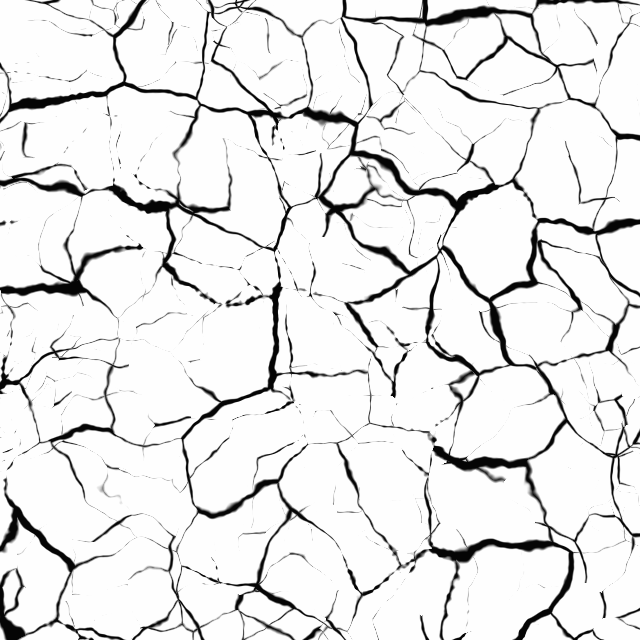
This texture is drawn by a WebGL 1 fragment shader. Its source:

```glsl
precision highp float;

uniform vec2 u_resolution;

const vec3 PAPER = vec3(0.995);
const vec3 INK = vec3(0.02);

vec2 hash2(vec2 p) {
  vec3 q = fract(p.xyx * vec3(0.1031, 0.1030, 0.0973));
  q += dot(q, q.yzx + 33.33);
  return fract((q.xx + q.yz) * q.zy);
}

float noise(vec2 p) {
  vec2 cell = floor(p);
  vec2 f = fract(p);
  f = f * f * (3.0 - 2.0 * f);
  float low = mix(hash2(cell).x, hash2(cell + vec2(1.0, 0.0)).x, f.x);
  float high = mix(hash2(cell + vec2(0.0, 1.0)).x, hash2(cell + 1.0).x, f.x);
  return mix(low, high, f.y);
}

// Zero-centred displacement, from -0.5 to 0.5 on each axis
vec2 wobble(vec2 p) {
  return vec2(noise(p), noise(p + vec2(37.2, 81.7))) - 0.5;
}

vec2 warp(vec2 uv, float bend) {
  return uv + bend * wobble(uv * 8.0 + 5.0)
            + 0.016 * wobble(uv * 26.0 + 40.0)
            + 0.005 * wobble(uv * 75.0 + 90.0);
}

vec2 cellPoint(vec2 cell, float seed) {
  return cell + 0.08 + 0.84 * hash2(cell + seed);
}

// Signed distance to Voronoi borders; each border has its own half width
float cracks(vec2 uv, float scale, float seed, float thin, float thick, float bias) {
  vec2 p = uv * scale;
  vec2 home = floor(p);
  vec2 nearCell = home;
  vec2 nearOffset = vec2(0.0);
  float nearest = 100.0;
  for (int j = -1; j <= 1; j++) {
    for (int i = -1; i <= 1; i++) {
      vec2 cell = home + vec2(float(i), float(j));
      vec2 offset = cellPoint(cell, seed) - p;
      float d = dot(offset, offset);
      if (d < nearest) {
        nearest = d;
        nearCell = cell;
        nearOffset = offset;
      }
    }
  }
  float border = 100.0;
  for (int j = -2; j <= 2; j++) {
    for (int i = -2; i <= 2; i++) {
      vec2 cell = nearCell + vec2(float(i), float(j));
      vec2 offset = cellPoint(cell, seed) - p;
      vec2 across = offset - nearOffset;
      if (dot(across, across) > 0.0001) {
        float d = dot(0.5 * (offset + nearOffset), normalize(across)) / scale;
        float pick = hash2(cell + nearCell + seed * 3.0).y;
        border = min(border, d - mix(thin, thick, pow(pick, bias)));
      }
    }
  }
  return border;
}

void main() {
  vec2 uv = gl_FragCoord.xy / u_resolution.y;
  float soft = max(0.0019, 0.75 / u_resolution.y);

  // Main network, swelling and thinning along its length
  vec2 bent = warp(uv, 0.055);
  float trunk = cracks(bent, 7.2, 11.0, 0.0008, 0.0062, 2.6);
  trunk -= 0.0042 * (noise(uv * 15.0 + 60.0) - 0.5);

  // Tapering branches, strongest where they leave the main network
  float reach = 0.0018 * exp(-max(trunk, 0.0) / 0.025);
  float branch = cracks(warp(uv, 0.075), 11.5, 53.0, -0.0052, 0.0012, 1.0);
  branch -= reach + 0.0045 * (noise(uv * 13.0 + 20.0) - 0.5);

  // Hairline webs gathered in a few patches
  float patchy = smoothstep(0.5, 0.85, noise(uv * 5.0 + 71.0));
  float hairline = cracks(warp(uv, 0.04), 23.0, 97.0, -0.003, 0.0012, 1.0);
  hairline += 0.005 * (1.0 - patchy) - 0.003 * (noise(uv * 24.0 + 9.0) - 0.5);

  // Crumbled rims, rougher in some places
  float crumble = mix(0.0012, 0.006, smoothstep(0.55, 0.9, noise(uv * 9.0 + 130.0)));
  float grit = crumble * (noise(uv * 160.0) - 0.5);

  float gap = min(trunk, min(branch, hairline)) + grit;
  gl_FragColor = vec4(mix(INK, PAPER, smoothstep(-soft, soft, gap)), 1.0);
}
```
